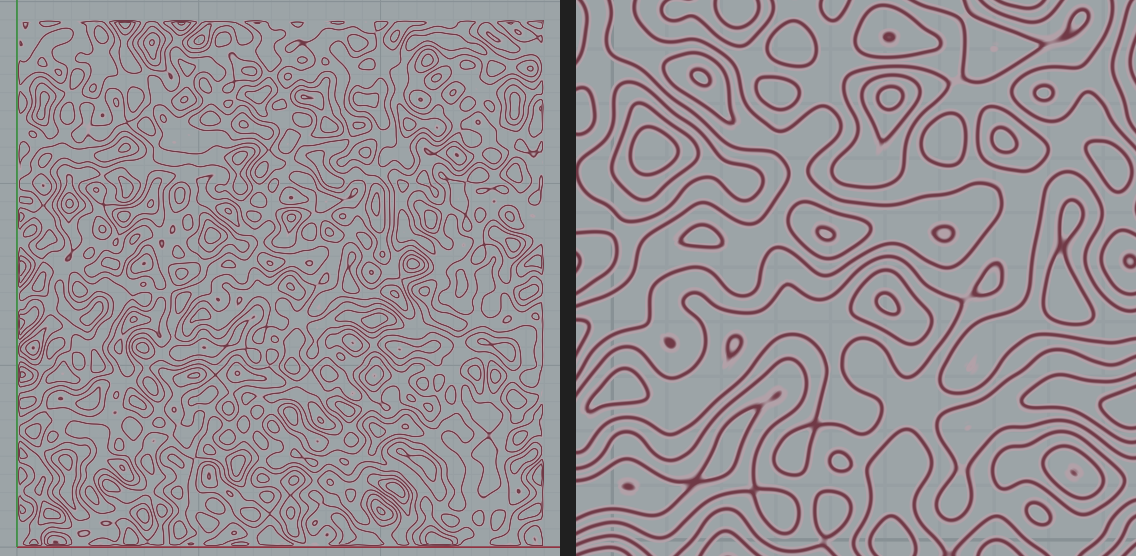
Left: the whole. Right: its middle third, enlarged.
A Shadertoy shader for this pattern:

```glsl
#define CELLS 20.0          // noise cells per canvas height
#define LEVEL_STEP 0.172    // height between contours
#define BROAD_AMOUNT 0.3    // strength of the large-scale relief
#define LINE_INNER 0.0003   // full-strength half width of a contour
#define LINE_OUTER 0.0019   // half width where a contour fades out
#define HALO_RADIUS 0.0029  // half width of the pale glow
#define GRID_STEP 0.0327    // spacing of the fine grid
#define PLOT_MIN vec2(0.0305, 0.0160)
#define PLOT_SIZE 0.949
#define RIM 0.007           // band where the relief drops to zero

const vec3 PAPER = vec3(0.610, 0.642, 0.655);
const vec3 HALO = vec3(0.700, 0.630, 0.660);
const vec3 CONTOUR = vec3(0.440, 0.225, 0.275);
const vec3 GRID = vec3(0.46, 0.50, 0.52);
const vec3 AXIS_X = vec3(0.58, 0.14, 0.20);
const vec3 AXIS_Y = vec3(0.22, 0.56, 0.24);

// Random gradient vector with both components in -1..1
vec2 randomGradient(vec2 cell) {
    uvec2 q = uvec2(ivec2(cell) + 4096) * uvec2(1597334673u, 3812015801u);
    uint n = (q.x ^ q.y) * 1597334673u;
    n = (n ^ (n >> 15)) * 2246822519u;
    n ^= n >> 13;
    return vec2(n & 65535u, n >> 16) / 32767.5 - 1.0;
}

float gradientNoise(vec2 p) {
    vec2 cell = floor(p), f = p - cell;
    vec2 w = f * f * f * (f * (f * 6.0 - 15.0) + 10.0);
    vec2 e = vec2(0.0, 1.0);
    float a = dot(randomGradient(cell), f);
    float b = dot(randomGradient(cell + e.yx), f - e.yx);
    float c = dot(randomGradient(cell + e.xy), f - e.xy);
    float d = dot(randomGradient(cell + e.yy), f - e.yy);
    return mix(mix(a, b, w.x), mix(c, d, w.x), w.y);
}

// Signed distance to the plot square, negative inside
float plotDistance(vec2 p) {
    vec2 q = abs(p - PLOT_MIN - 0.5 * PLOT_SIZE) - 0.5 * PLOT_SIZE;
    return max(q.x, q.y);
}

// Relief measured in contour steps
float relief(vec2 p) {
    vec2 q = p * CELLS;
    float h = gradientNoise(q) + BROAD_AMOUNT * gradientNoise(q * 0.45 + 7.3);
    return h / LEVEL_STEP * smoothstep(0.0, RIM, -plotDistance(p));
}

// Approximate distance to the nearest contour
float contourDistance(vec2 p) {
    vec2 e = vec2(0.0005, 0.0);
    float h = relief(p);
    vec2 slope = vec2(relief(p + e.xy) - h, relief(p + e.yx) - h) / e.x;
    return abs(fract(h) - 0.5) / max(length(slope), 25.0);
}

// Soft line of the given half width
float stroke(float d, float halfWidth, float pixel) {
    return 1.0 - smoothstep(halfWidth - 0.5 * pixel, halfWidth + 0.5 * pixel, abs(d));
}

// Grid lines in both directions, counted from the plot corner
float gridLines(vec2 p, float stepSize, float pixel) {
    vec2 d = abs(fract((p - PLOT_MIN) / stepSize + 0.5) - 0.5) * stepSize;
    return stroke(min(d.x, d.y), 0.001, pixel);
}

void mainImage(out vec4 fragColor, in vec2 fragCoord) {
    float pixel = 1.0 / iResolution.y;
    vec2 p = fragCoord * pixel;
    vec3 color = PAPER;

    // Fine and coarse grid
    color = mix(color, GRID, 0.13 * gridLines(p, GRID_STEP, pixel));
    color = mix(color, GRID, 0.45 * gridLines(p, GRID_STEP * 10.0, pixel));

    // Contours with their pale glow
    float d = contourDistance(p);
    float inside = 1.0 - smoothstep(-0.5 * pixel, 0.5 * pixel, plotDistance(p));
    float core = 1.0 - smoothstep(LINE_INNER, max(LINE_OUTER, LINE_INNER + pixel * 0.7), d);
    color = mix(color, HALO, inside * stroke(d, HALO_RADIUS, max(pixel, 0.001)));
    color = mix(color, CONTOUR, inside * core);

    // Axes through the plot corner
    vec2 axis = p - PLOT_MIN;
    color = mix(color, AXIS_X, stroke(axis.y, 0.0012, pixel) * step(0.0, axis.x));
    color = mix(color, AXIS_Y, stroke(axis.x, 0.0013, pixel) * step(0.0, axis.y));

    fragColor = vec4(color, 1.0);
}
```
